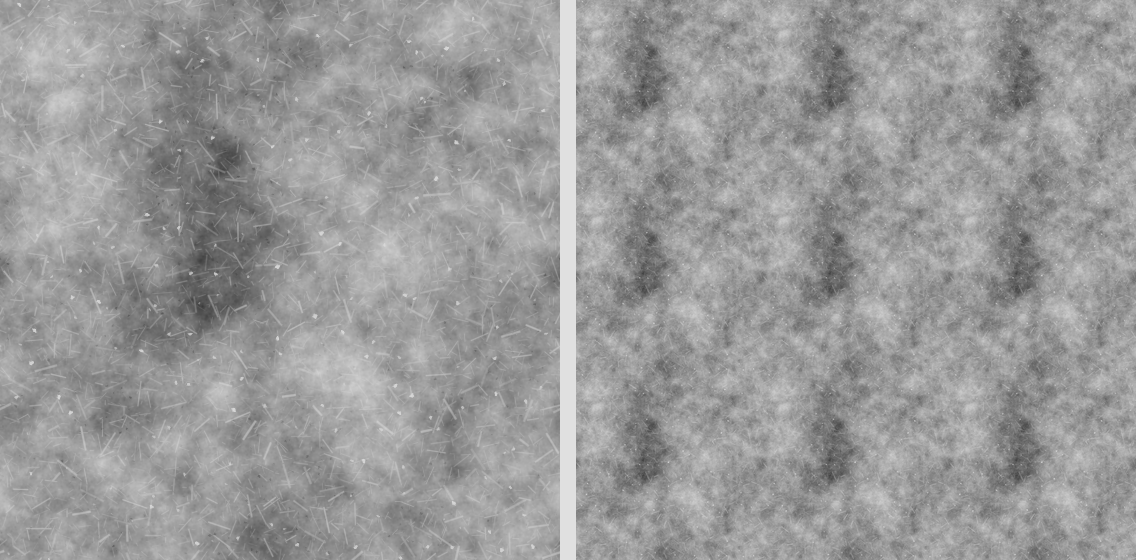
Left: one tile. Right: repeated 3 by 3.
A WebGL 1 fragment shader for this texture:

```glsl
precision highp float;
// Mottled grey fibrous sheet: cloudy tone from octaves of cellular splats,
// overlaid with straight pale fibres, bright flecks and dark specks.
// Every layer uses a whole number of wrapped cells, so the sheet tiles.

uniform vec2 u_resolution;

const float PI = 3.14159265;
const float MEAN_GREY = 0.607;
const float FIBRE_GREY = 0.88;
const float FLECK_GREY = 0.87;
const float SPECK_GREY = 0.28;

vec3 hash3(vec2 p, float seed) {
  vec3 q = fract((p.xyx + seed * 17.17) * vec3(0.1031, 0.1030, 0.0973));
  q += dot(q, q.yxz + 33.33);
  return fract((q.xxy + q.yzz) * q.zyx);
}

vec2 wrapCell(vec2 cell, float cells) {
  return floor(mod(cell + 0.5, cells));
}

// Coordinates of d along and across a direction
vec2 alongAcross(vec2 d, float angle) {
  vec2 axis = vec2(cos(angle), sin(angle));
  return vec2(dot(d, axis), dot(d, vec2(-axis.y, axis.x)));
}

// Sum of soft round splats, light or dark, one per cell
float splatNoise(vec2 uv, float cells, float seed) {
  vec2 p = uv * cells, base = floor(p);
  float sum = 0.0;
  for (int y = -1; y <= 1; y++) {
    for (int x = -1; x <= 1; x++) {
      vec2 cell = base + vec2(x, y);
      vec3 spot = hash3(wrapCell(cell, cells), seed);
      vec2 d = p - cell - spot.xy;
      float falloff = max(1.0 - dot(d, d), 0.0);
      sum += (2.0 * spot.z - 1.0) * falloff * falloff * falloff;
    }
  }
  return sum;
}

float clouds(vec2 uv) {
  float sum = 0.0, amplitude = 1.0, cells = 4.0;
  for (int i = 0; i < 7; i++) {
    sum += amplitude * splatNoise(uv, cells, float(i) + 3.0);
    amplitude *= 0.74;
    cells *= 2.0;
  }
  return sum;
}

// Straight strips in random directions, one per cell
float fibres(vec2 uv, float cells, vec2 lengths, float width, float soft, float seed) {
  vec2 p = uv * cells, base = floor(p);
  float cover = 0.0;
  for (int y = -1; y <= 1; y++) {
    for (int x = -1; x <= 1; x++) {
      vec2 cell = base + vec2(x, y);
      vec2 id = wrapCell(cell, cells);
      vec3 spot = hash3(id, seed);
      vec3 look = hash3(id, seed + 0.37);
      vec2 d = alongAcross((p - cell - spot.xy) / cells, spot.z * PI);
      vec2 halfSize = 0.5 * vec2(mix(lengths.x, lengths.y, look.x),
                                 width * mix(0.6, 1.4, look.y));
      vec2 edge = 1.0 - smoothstep(-soft, soft, abs(d) - halfSize);
      cover = max(cover, edge.x * edge.y * mix(0.3, 1.0, look.z));
    }
  }
  return cover;
}

// Small ragged dots, present in a share of the cells
float dots(vec2 uv, float cells, float share, float radius, float soft, float seed) {
  vec2 p = uv * cells, base = floor(p);
  float cover = 0.0;
  for (int y = -1; y <= 1; y++) {
    for (int x = -1; x <= 1; x++) {
      vec2 cell = base + vec2(x, y);
      vec2 id = wrapCell(cell, cells);
      vec3 spot = hash3(id, seed);
      vec3 look = hash3(id, seed + 0.37);
      vec2 d = alongAcross((p - cell - spot.xy) / cells, spot.z * PI);
      d.y *= mix(1.0, 1.6, look.y);
      vec2 ripple = sin(d * 2.4 / radius + 20.0 * look.yz);
      float edge = length(d) - radius * (mix(0.5, 1.2, look.z) + 0.35 * ripple.x * ripple.y);
      float dotCover = 1.0 - smoothstep(-soft, soft, edge);
      cover = max(cover, dotCover * step(look.x, share) * mix(0.4, 1.0, look.z));
    }
  }
  return cover;
}

void main() {
  vec2 uv = gl_FragCoord.xy / u_resolution;
  float soft = max(0.0015, 0.7 / min(u_resolution.x, u_resolution.y));

  // Cloudy base, with a longer tail towards dark
  float cloud = 0.137 * clouds(uv);
  float grey = MEAN_GREY + cloud - 0.4 * cloud * cloud;

  // Dark specks gather in the darker patches
  float gathering = mix(0.1, 0.6, 1.0 - smoothstep(-0.15, 0.05, cloud));
  grey = mix(grey, SPECK_GREY, gathering * dots(uv, 56.0, 0.35, 0.0021, soft, 11.0));

  // Fibres: fine lint, thin threads, broad strips
  float lint = 0.30 * fibres(uv, 52.0, vec2(0.006, 0.020), 0.0016, soft, 21.0);
  float threads = 0.40 * fibres(uv, 30.0, vec2(0.014, 0.036), 0.0019, soft, 22.0);
  float strips = 0.48 * fibres(uv, 20.0, vec2(0.020, 0.050), 0.0030, soft, 23.0);
  grey = mix(grey, FIBRE_GREY, max(lint, max(threads, strips)));

  // Bright flecks
  grey = mix(grey, FLECK_GREY, 0.85 * dots(uv, 22.0, 0.45, 0.0034, soft, 31.0));

  gl_FragColor = vec4(vec3(clamp(grey, 0.0, 1.0)), 1.0);
}
```
